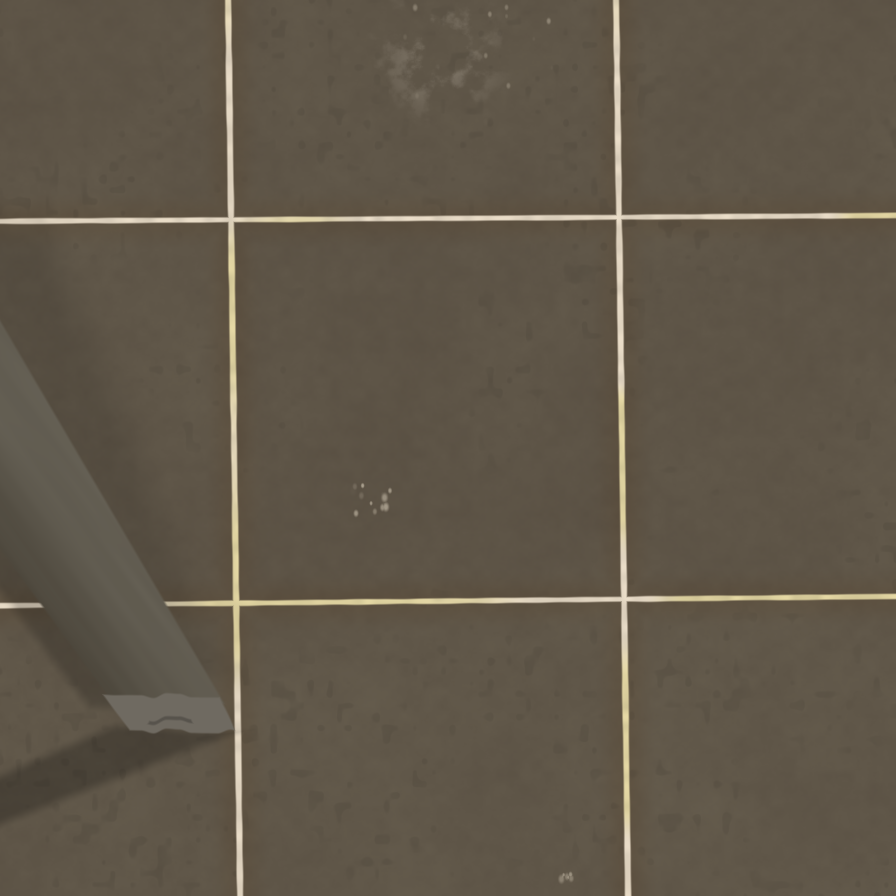
A WebGL 1 fragment shader for this texture:

```glsl
precision highp float;
uniform vec2 u_resolution;

const vec2 PITCH = vec2(0.433, 0.429);
const vec3 TILE_LIGHT = vec3(0.385, 0.350, 0.293);
const vec3 TILE_DARK = vec3(0.345, 0.308, 0.258);
const vec3 GROUT = vec3(0.90, 0.85, 0.77);
const vec3 GROUT_YELLOW = vec3(0.88, 0.83, 0.63);
const vec3 LEG_DARK = vec3(0.310, 0.288, 0.245);
const vec3 LEG_LIGHT = vec3(0.385, 0.365, 0.320);
const vec3 FOOT = vec3(0.435, 0.415, 0.380);
const vec3 CHIP = vec3(0.68, 0.64, 0.57);

float hash(vec2 p) {
  return fract(sin(dot(p, vec2(127.1, 311.7))) * 43758.5453);
}

float noise(vec2 p) {
  vec2 i = floor(p), f = fract(p);
  f = f * f * (3.0 - 2.0 * f);
  return mix(mix(hash(i), hash(i + vec2(1.0, 0.0)), f.x),
             mix(hash(i + vec2(0.0, 1.0)), hash(i + 1.0), f.x), f.y);
}

float fbm(vec2 p) {
  float sum = 0.0, amp = 0.5;
  for (int i = 0; i < 5; i++) {
    sum += amp * noise(p);
    p = p * 2.03 + 17.3;
    amp *= 0.5;
  }
  return sum;
}

// Signed distance to the line a-b, positive on its left
float sideOf(vec2 p, vec2 a, vec2 b) {
  vec2 dir = normalize(b - a);
  return dir.x * (p.y - a.y) - dir.y * (p.x - a.x);
}

// Coverage of a convex counterclockwise quad
float quad(vec2 p, vec2 a, vec2 b, vec2 c, vec2 d, float blur) {
  float inside = min(min(sideOf(p, a, b), sideOf(p, b, c)),
                     min(sideOf(p, c, d), sideOf(p, d, a)));
  return smoothstep(-blur, blur, inside);
}

// Small pale chips scattered around a centre
float chips(vec2 p, vec2 centre, vec2 spread, float size, float seed) {
  float cover = 0.0;
  for (int i = 0; i < 12; i++) {
    vec2 key = vec2(float(i), seed);
    vec2 offset = vec2(hash(key), hash(key + 31.7)) * 2.0 - 1.0;
    float radius = size * mix(0.4, 1.0, hash(key + 57.1));
    vec2 q = (p - centre - offset * spread) * vec2(1.3, 0.9);
    cover = max(cover, (1.0 - smoothstep(0.2, 1.0, length(q) / radius)) * hash(key + 83.9));
  }
  return cover;
}

// Slightly skewed tile coordinates, with whole numbers on the joints
vec2 tileCoord(vec2 p) {
  vec2 skewed = p - vec2(0.268 - 0.0134 * p.y,
                         0.324 + (0.0104 - 0.009 * (p.y - 0.33)) * p.x);
  return skewed / PITCH;
}

vec3 tileColor(vec2 p, vec2 id, float jointDist) {
  float cloud = fbm(p * 9.0 + id * 5.0);
  float grain = fbm(p * 75.0);
  float light = 0.68 + (cloud - 0.5) * 0.8 + (grain - 0.5) * 0.6 + (hash(id) - 0.5) * 0.2;
  vec3 color = mix(TILE_DARK, TILE_LIGHT, clamp(light, 0.0, 1.15));
  float pits = smoothstep(0.72, 0.88, noise(p * vec2(95.0, 80.0)));
  color *= 1.0 - 0.06 * pits * smoothstep(0.4, 0.65, cloud);
  vec3 edgeTint = vec3(0.98, 0.945, 0.90);
  return color * mix(edgeTint, vec3(1.0), smoothstep(0.0, 0.035, jointDist));
}

vec3 groutColor(vec2 p) {
  float yellow = smoothstep(0.55, 0.75, noise(p * 6.0 + 4.0));
  return mix(GROUT, GROUT_YELLOW, yellow) * (0.93 + 0.1 * noise(p * 90.0));
}

void main() {
  vec2 p = gl_FragCoord.xy / u_resolution;
  vec2 grid = tileCoord(p);
  vec2 joint = abs(fract(grid + 0.5) - 0.5) * PITCH;
  float jointDist = min(joint.x, joint.y);

  // Tiles and worn chips
  vec3 color = tileColor(p, floor(grid), jointDist);
  float worn = chips(p, vec2(0.418, 0.441), vec2(0.024, 0.018), 0.0075, 3.0);
  worn = max(worn, 0.6 * chips(p, vec2(0.54, 0.93), vec2(0.09, 0.07), 0.0055, 8.0));
  worn = max(worn, 0.8 * chips(p, vec2(0.632, 0.021), vec2(0.006, 0.003), 0.007, 5.0));
  color = mix(color, CHIP, worn);
  float dust = smoothstep(0.5, 0.75, fbm(p * 45.0)) * (1.0 - smoothstep(0.02, 0.1, distance(p, vec2(0.49, 0.94))));
  color += 0.10 * dust;

  // Grout, thinner across than down
  vec2 halfWidth = vec2(0.0034, 0.0029) + 0.0008 * (noise(p * 40.0) - 0.5);
  vec2 line = 1.0 - smoothstep(halfWidth - 0.0014, halfWidth + 0.0014, joint);
  color = mix(color, groutColor(p), max(line.x, line.y));

  // Shadows around the leg
  float besideLeg = quad(p, vec2(-0.1, 0.75), vec2(0.22, 0.23), vec2(0.25, 0.25), vec2(0.05, 0.75), 0.03);
  float underLeg = quad(p, vec2(-0.1, 0.47), vec2(0.10, 0.21), vec2(0.15, 0.21), vec2(-0.1, 0.56), 0.008);
  float castShadow = quad(p, vec2(-0.1, 0.041), vec2(0.26, 0.182), vec2(0.13, 0.19), vec2(-0.1, 0.091), 0.008);
  color *= (1.0 - 0.10 * besideLeg) * (1.0 - 0.18 * underLeg) * (1.0 - 0.24 * castShadow);

  // Leg with streaks along its length
  float across = sideOf(p, vec2(0.0, 0.388), vec2(0.124, 0.219));
  float streak = noise(vec2(across * 110.0, p.y * 9.0)) - 0.5;
  vec3 legColor = mix(LEG_DARK, LEG_LIGHT, smoothstep(0.0, 0.09, across) + 0.25 * streak);
  float leg = quad(p, vec2(-0.1, 0.524), vec2(0.124, 0.219), vec2(0.25, 0.215), vec2(-0.1, 0.813), 0.002);
  color = mix(color, legColor, leg);

  // Foot with a ragged top and a narrow slot
  vec2 ragged = p + vec2(0.0, 0.006 * (noise(vec2(p.x * 70.0, 2.0)) - 0.5));
  float foot = quad(ragged, vec2(0.115, 0.223), vec2(0.145, 0.184), vec2(0.262, 0.184), vec2(0.245, 0.224), 0.0015);
  float slot = quad(ragged, vec2(0.165, 0.193), vec2(0.215, 0.195), vec2(0.213, 0.199), vec2(0.167, 0.197), 0.0015);
  color = mix(color, FOOT * (1.0 - 0.22 * slot), foot);

  gl_FragColor = vec4(color, 1.0);
}
```
